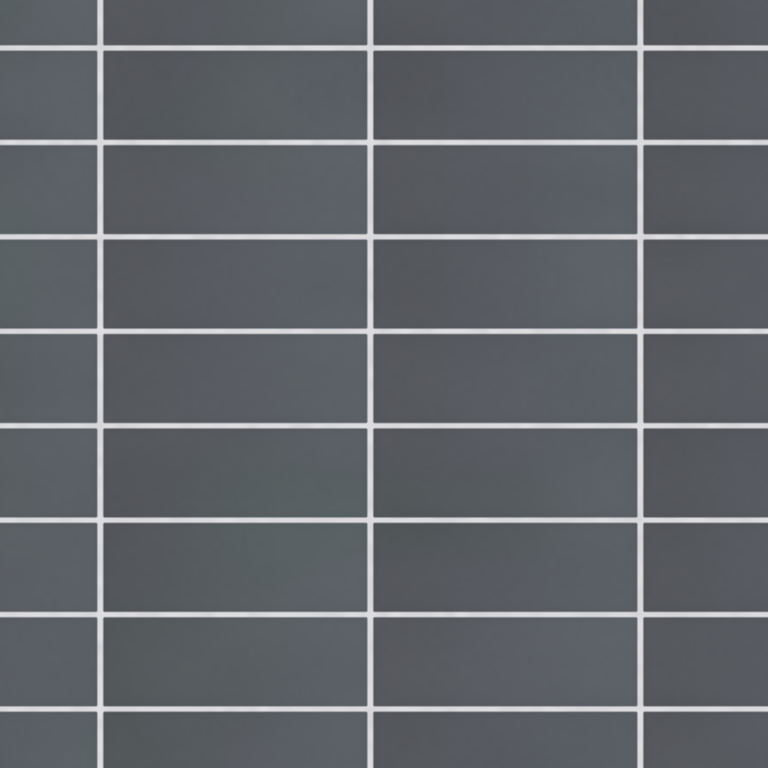
Reproduce this pattern procedurally as a WebGL 2 fragment shader.

```glsl
#version 300 es
precision highp float;
// Stacked grey wall tiles, wide and low, separated by thin pale grout.
// Each tile is a rounded box distance in a repeated cell, shaded with a
// sideways gradient, a small hashed tone shift and soft cloudy noise.

uniform vec2 u_resolution;
out vec4 fragColor;

// Layout, in canvas units
const vec2 PITCH = vec2(0.3516, 0.12296);
const vec2 GROUT_CENTER = vec2(0.1306, 0.0768);
const vec2 GROUT_WIDTH = vec2(0.0078, 0.0070);
const float CORNER_RADIUS = 0.0022;
const float EDGE_SOFTNESS = 0.0017;

// Colours
const vec3 TILE_LEFT = vec3(0.333, 0.342, 0.362);
const vec3 TILE_RIGHT = vec3(0.358, 0.378, 0.400);
const vec3 GROUT_COLOR = vec3(0.855, 0.855, 0.868);
const vec3 GREEN_TINT = vec3(-0.008, 0.006, -0.006);

// Variation
const float TILE_VARIATION = 0.010;
const float CLOUD_STRENGTH = 0.014;
const float GRAIN_STRENGTH = 0.006;
const float GROUT_VARIATION = 0.045;
const float RIM_SHADE = 0.018;
const float RIM_WIDTH = 0.004;

float hash(vec2 p) {
    return fract(sin(dot(p, vec2(127.1, 311.7))) * 43758.5453);
}

float valueNoise(vec2 p) {
    vec2 cell = floor(p);
    vec2 f = fract(p);
    f = f * f * (3.0 - 2.0 * f);
    float low = mix(hash(cell), hash(cell + vec2(1.0, 0.0)), f.x);
    float high = mix(hash(cell + vec2(0.0, 1.0)), hash(cell + 1.0), f.x);
    return mix(low, high, f.y);
}

float roundedBox(vec2 p, vec2 halfSize, float radius) {
    vec2 q = abs(p) - halfSize + radius;
    return length(max(q, 0.0)) + min(max(q.x, q.y), 0.0) - radius;
}

vec3 tileColor(vec2 uv, vec2 local, vec2 id, float depth) {
    // Darker and warmer on the left, bluer on the right
    vec3 color = mix(TILE_LEFT, TILE_RIGHT, smoothstep(0.0, 1.0, local.x));
    color += TILE_VARIATION * (hash(id + 7.0) - 0.5);

    // Faint clouds, green patches and grain
    float cloud = valueNoise(uv * vec2(9.0, 16.0) + 3.0) - 0.5;
    float grain = valueNoise(uv * 110.0) - 0.5;
    float patches = smoothstep(0.5, 0.9, valueNoise(uv * 6.0 + 19.0));
    color += CLOUD_STRENGTH * cloud + GRAIN_STRENGTH * grain;
    color += GREEN_TINT * patches;

    // Slight shade along the rim
    return color - RIM_SHADE * exp(-max(depth, 0.0) / RIM_WIDTH);
}

vec3 groutColor(vec2 uv) {
    float wear = valueNoise(uv * 70.0 + 31.0) - 0.5;
    return GROUT_COLOR + GROUT_VARIATION * wear;
}

void main() {
    vec2 uv = gl_FragCoord.xy / u_resolution;
    vec2 grid = (uv - GROUT_CENTER) / PITCH;
    vec2 id = floor(grid);
    vec2 local = fract(grid);

    // Signed distance to the tile: negative inside
    vec2 halfSize = 0.5 * (PITCH - GROUT_WIDTH);
    float dist = roundedBox((local - 0.5) * PITCH, halfSize, CORNER_RADIUS);

    float pixel = 1.0 / min(u_resolution.x, u_resolution.y);
    float softness = max(EDGE_SOFTNESS, 0.75 * pixel);
    float grout = smoothstep(-softness, softness, dist);

    vec3 tile = tileColor(uv, local, id, -dist);
    fragColor = vec4(mix(tile, groutColor(uv), grout), 1.0);
}
```
